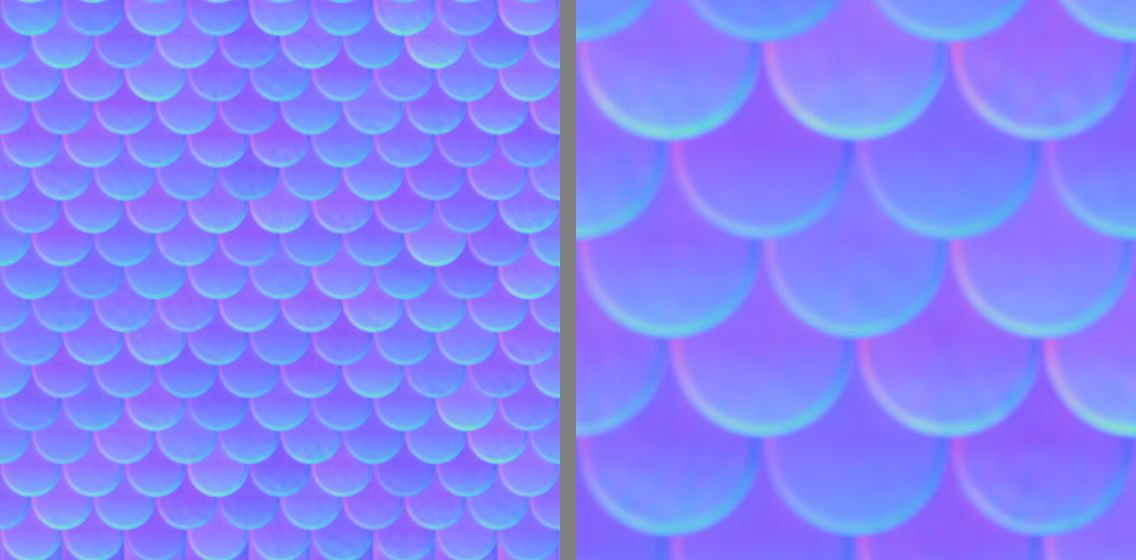
Left, the full canvas; right, a detail of the centre.
Give the GLSL for this texture map, as a WebGL 1 fragment shader.

```glsl
precision highp float;
// Normal map of overlapping fish scales, staggered row by row and tiling at the borders.
// Each row is laid over the one beneath it; every scale has a curved face, a raised rim
// and its own tilt, and layered sines roughen the surface.

#define COLUMNS 9.0
#define ROWS 17.0
#define ROW_SHIFT 0.09    // offset of the rows from the top, in rows
#define RADIUS 0.5        // scale radius, in columns
#define CURVE 1.0         // how strongly a face bends from top to bottom
#define RIM 0.25          // slope of the raised rim
#define RIM_WIDTH 0.032
#define SHADOW 0.17       // slope of the soft step under a rim
#define TILT 0.10         // random lean of a scale
#define ROUGHNESS 0.028
#define SOFTNESS 0.022    // edge blur, in columns

uniform vec2 u_resolution;

vec3 hash3(vec2 p) {
  vec3 q = fract(vec3(p.xyx) * vec3(0.1031, 0.1030, 0.0973) + 0.137);
  q += dot(q, q.yxz + 33.33);
  return fract((q.xxy + q.yzz) * q.zyx);
}

// Slope of layered waves; whole-number frequencies keep it tileable.
vec2 grainSlope(vec2 uv) {
  vec2 warped = uv + 0.012 * sin(6.2832 * (uv.yx * vec2(7.0, 9.0) + uv * 5.0));
  vec2 slope = vec2(0.0);
  for (int i = 0; i < 7; i++) {
    float n = float(i);
    float angle = n * 2.4 + 0.5;
    vec2 direction = vec2(cos(angle), sin(angle));
    vec2 frequency = floor(direction * (17.0 + 7.0 * n) + 0.5);
    slope += direction * cos(6.2832 * dot(frequency, uv) * 1.0
           + 3.0 * sin(6.2832 * (warped.x * 4.0 - warped.y * 3.0) + n) + n * 1.7);
  }
  return slope;
}

// Slope of one scale at p, measured from the centre of its round end.
vec2 scaleSlope(vec2 p, vec2 outward, float edge, vec3 seed, vec2 grain) {
  float gain = mix(0.75, 1.25, seed.z);
  float bend = max(-0.18, -0.16 - CURVE * p.y * gain);
  vec2 slope = vec2(0.02 - 0.36 * bend - 0.16 * p.x, bend);
  slope += TILT * (2.0 * seed.xy - 1.0);

  float rimOffset = (edge + 0.045) / RIM_WIDTH;
  slope -= outward * RIM * mix(0.75, 1.2, seed.x) * exp(-rimOffset * rimOffset);

  float wear = mix(0.25, 1.0, fract(seed.x * 7.0 + seed.y * 5.0));
  wear *= mix(0.5, 1.0, smoothstep(0.0, -0.35, p.y));
  return slope + grain * ROUGHNESS * wear;
}

void main() {
  vec2 uv = gl_FragCoord.xy / u_resolution;
  float depth = (1.0 - uv.y) * ROWS - ROW_SHIFT;
  float firstRow = floor(depth);
  float rowHeight = COLUMNS / ROWS;
  float blur = max(SOFTNESS, COLUMNS / u_resolution.x);
  vec2 grain = grainSlope(uv);
  vec2 slope = vec2(0.0);

  // Lay the rows from the lowest layer to the topmost.
  for (int i = 0; i < 3; i++) {
    float row = firstRow + 2.0 - float(i);
    float wrappedRow = mod(row, ROWS);
    float stagger = wrappedRow < 0.5 ? 0.5 : 0.5 * mod(wrappedRow, 2.0);
    float x = uv.x * COLUMNS - stagger;
    float column = floor(x + 0.5);
    vec2 p = vec2(x - column, (row - depth) * rowHeight - RADIUS);

    // Round below the centre, straight sides above it.
    vec2 arm = vec2(p.x, min(p.y, 0.0));
    float reach = length(arm);
    vec2 outward = arm / max(reach, 0.001);
    float edge = reach - RADIUS;

    // Soft step cast onto the layers below.
    float sideFade = smoothstep(0.5, 0.4, abs(p.x));
    float shade = exp(-max(edge, 0.0) / 0.07);
    slope -= outward * vec2(sideFade, 0.55) * SHADOW * shade;

    vec3 seed = hash3(vec2(mod(column, COLUMNS), wrappedRow) + 3.0);
    vec2 face = scaleSlope(p, outward, edge, seed, grain);
    slope = mix(slope, face, smoothstep(blur, -blur, edge));
  }

  // Pack the unit normal into a colour.
  slope *= min(1.0, 0.8 / max(length(slope), 0.001));
  vec3 normal = vec3(slope, sqrt(1.0 - dot(slope, slope)));
  gl_FragColor = vec4(0.5 + 0.5 * normal, 1.0);
}
```
